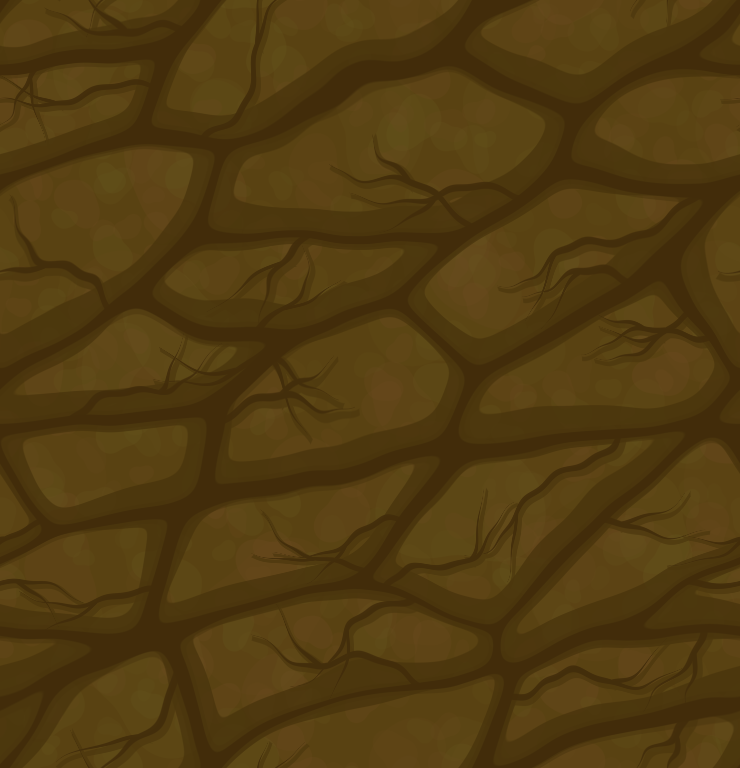
This texture is drawn by a Shadertoy shader. Its source:

```glsl
const vec2 GRID = vec2(3.0, 6.0);   // stones across and up
const float SHEAR = 2.0;            // rows climbed per tile width

vec2 hash2(vec2 p) {
    vec3 q = fract(vec3(p.xyx) * vec3(0.1031, 0.1030, 0.0973));
    q += dot(q, q.yzx + 33.33);
    return fract((q.xx + q.yz) * q.zy);
}

vec2 wrap(vec2 cell, vec2 period) {
    return floor(mod(cell + 0.5, period));
}

// Two channels of tiling value noise, -1 to 1
vec2 noise2(vec2 uv, float period, float seed) {
    vec2 p = uv * period, i = floor(p), f = p - i;
    f = f * f * f * (f * (f * 6.0 - 15.0) + 10.0);
    vec2 n = vec2(period);
    vec2 a = hash2(wrap(i, n) + seed);
    vec2 b = hash2(wrap(i + vec2(1, 0), n) + seed);
    vec2 c = hash2(wrap(i + vec2(0, 1), n) + seed);
    vec2 d = hash2(wrap(i + vec2(1, 1), n) + seed);
    return mix(mix(a, b, f.x), mix(c, d, f.x), f.y) * 2.0 - 1.0;
}

// Wraps a cell of the sheared lattice
vec2 stoneId(vec2 cell) {
    float k = floor((cell.x + 0.5) / GRID.x);
    return wrap(cell + k * vec2(-GRID.x, SHEAR), GRID);
}

vec2 stoneCentre(vec2 cell) {
    return cell + 0.5 + 0.88 * (hash2(stoneId(cell) + 17.0) - 0.5);
}

// x: distance to the joint, y: same, shifted to thicken the underside
vec2 stones(vec2 uv, out vec2 id, out vec2 local) {
    vec2 g = vec2(uv.x * GRID.x, uv.y * GRID.y - uv.x * SHEAR);
    vec2 base = floor(g), nearest = base, toNearest = vec2(9.0);
    for (int y = -2; y <= 2; y++)
    for (int x = -2; x <= 2; x++) {
        vec2 cell = base + vec2(x, y), r = stoneCentre(cell) - g;
        if (dot(r, r) < dot(toNearest, toNearest)) { toNearest = r; nearest = cell; }
    }
    vec2 sum = vec2(0.0);
    for (int y = -2; y <= 2; y++)
    for (int x = -2; x <= 2; x++) {
        if (x == 0 && y == 0) continue;
        vec2 r = stoneCentre(nearest + vec2(x, y)) - g;
        vec2 n = normalize(r - toNearest);
        vec2 grad = vec2(GRID.x * n.x - SHEAR * n.y, GRID.y * n.y);
        float d = dot(0.5 * (r + toNearest), n) / length(grad);
        sum += exp(-130.0 * vec2(d, d + 0.013 * normalize(grad).y));
    }
    id = stoneId(nearest);
    local.x = -toNearest.x / GRID.x;
    local.y = (-toNearest.y + SHEAR * local.x) / GRID.y;
    return -log(sum) / 130.0;
}

// Tapering forked crack running in from the rim of a stone
float fissure(vec2 p, vec2 id) {
    vec2 h = hash2(id + 51.0), k = hash2(id + 83.0);
    if (k.y < 0.15) return 1.0;
    float angle = 0.35 + (h.x - 0.5) * 1.9 + (h.y < 0.5 ? 3.14159 : 0.0);
    float c = cos(angle), s = sin(angle);
    p = vec2(c * p.x + s * p.y, c * p.y - s * p.x);
    p.y += 0.05 * (k.x - 0.5);
    float tip = 0.02 + 0.07 * k.x, fork = tip - 0.1;
    float y = p.y - 0.013 * sin(p.x * 34.0 + h.y * 20.0) - 0.0025 * sin(p.x * 110.0 + k.x * 9.0);
    float trunk = abs(y) - 0.0046 * smoothstep(tip, tip - 0.13, p.x);
    trunk = max(trunk, p.x - tip);
    float x = p.x - fork;
    float branch = abs(y - (k.y < 0.6 ? 0.6 : -0.6) * x + 5.0 * x * x * (k.y - 0.6));
    branch = max(branch - 0.0038 * smoothstep(0.075, 0.0, x), max(-x, x - 0.075));
    return min(trunk, branch);
}

float fissures(vec2 p, vec2 id) {
    return min(fissure(p, id), fissure(p, id + 120.0));
}

// Overlapping translucent dabs, rust or olive
vec3 dabs(vec3 colour, vec2 uv, float count, float radius, float strength, float soft) {
    vec2 g = uv * count, base = floor(g);
    for (int y = -1; y <= 1; y++)
    for (int x = -1; x <= 1; x++) {
        vec2 cell = base + vec2(x, y), id = wrap(cell, vec2(count)) + count * 7.0;
        vec2 h = hash2(id), k = hash2(id + 31.0);
        vec2 r = (g - cell - h) / count;
        float a = atan(r.y, r.x);
        float rim = radius * (0.45 + 0.55 * k.x);
        rim *= 1.0 + 0.2 * sin(2.0 * a + h.x * 40.0) + 0.09 * sin(3.0 * a + h.y * 40.0);
        float cover = smoothstep(soft, -soft, length(r) - rim);
        vec3 tint = k.y < 0.5 ? vec3(0.44, 0.295, 0.14) : vec3(0.40, 0.345, 0.12);
        colour = mix(colour, tint, cover * strength * (0.35 + 0.65 * h.y));
    }
    return colour;
}

void mainImage(out vec4 fragColor, in vec2 fragCoord) {
    vec2 uv = fragCoord / iResolution.xy + vec2(0.37, 0.23);
    float soft = max(0.001, 0.6 / iResolution.y);
    vec2 warped = uv + 0.026 * noise2(uv, 5.0, 3.0) + 0.006 * noise2(uv, 13.0, 40.0);
    vec2 id, local;
    vec2 joint = stones(warped, id, local);
    vec2 vary = noise2(uv, 7.0, 70.0);

    vec3 light = vec3(0.35, 0.259, 0.07);
    vec3 shade = vec3(0.297, 0.214, 0.05);
    vec3 dark = vec3(0.258, 0.174, 0.04);

    // Stone faces with painted dabs
    vec3 face = dabs(light, uv, 5.0, 0.095, 0.24, soft);
    face = dabs(face, uv, 12.0, 0.04, 0.28, soft);
    face = dabs(face, uv, 19.0, 0.025, 0.22, soft);

    // Shadow bands beside joints and fissures
    float band = joint.y - 0.0245 - 0.010 * vary.x;
    vec3 colour = mix(face, shade + 0.3 * (face - light), smoothstep(soft, -soft, band));
    float halo = fissures(local + vec2(-0.004, 0.005), id) - 0.003;
    colour = mix(colour, shade, 0.7 * smoothstep(soft, -soft, halo));
    float inner = joint.x - 0.0125 - 0.004 * vary.y;
    colour = mix(colour, mix(shade, dark, 0.3), 0.5 * smoothstep(soft, -soft, inner));

    // Dark joints and fissures
    float gap = joint.x - 0.0066 - 0.0038 * vary.y;
    colour = mix(colour, dark, smoothstep(soft, -soft, gap));
    float crack = fissures(local, id);
    colour = mix(colour, dark, 0.9 * smoothstep(soft, -soft, crack));
    fragColor = vec4(colour, 1.0);
}
```
